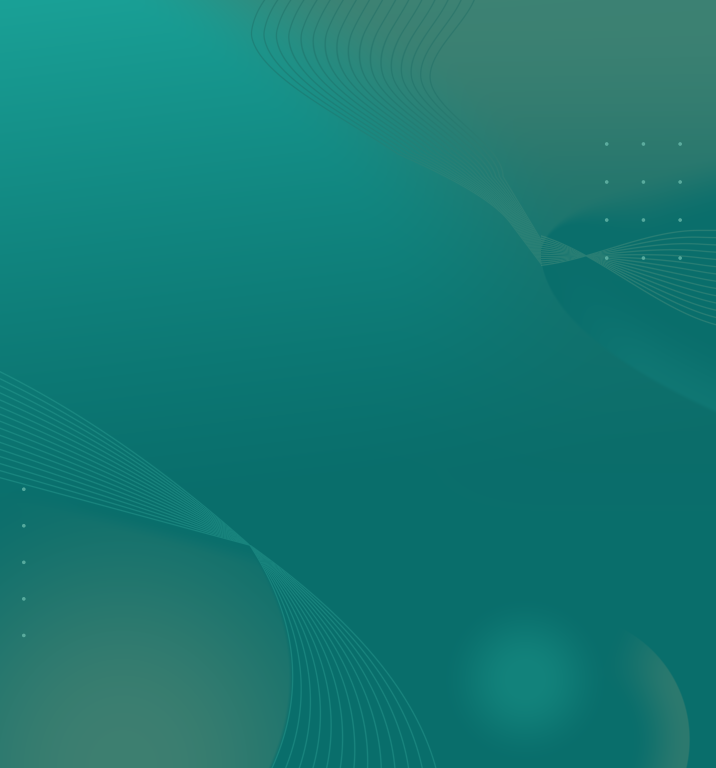
This background is drawn by a Shadertoy shader. Its source:

```glsl
const vec3 TEAL_LIGHT = vec3(0.10, 0.63, 0.59);
const vec3 TEAL_DEEP  = vec3(0.035, 0.43, 0.42);
const vec3 OLIVE      = vec3(0.25, 0.50, 0.44);
const vec3 OLIVE_DARK = vec3(0.08, 0.42, 0.40);
const vec3 TEAL_RIM   = vec3(0.07, 0.48, 0.465);
const vec3 ORB        = vec3(0.075, 0.52, 0.49);
const vec3 STRAND     = vec3(0.18, 0.64, 0.59);
const vec3 STRAND_DIM = vec3(0.11, 0.42, 0.39);
const vec3 STRAND_WARM = vec3(0.33, 0.58, 0.50);
const vec3 DOT        = vec3(0.42, 0.74, 0.68);

const float STRAND_HALF_WIDTH = 0.0005;
const float DOT_RADIUS = 0.0022;
const vec2 KNOT = vec2(0.3255, 0.71);       // where the lower ribbon pinches
const float RIBBON_JOIN = 0.704;            // where the upper ribbon turns
const vec2 ORB_CENTER = vec2(0.684, 0.885);
const vec2 DISC_CENTER = vec2(0.735, 0.963);
const float DISC_RADIUS = 0.163;

float pixel() { return 1.0 / iResolution.y; }

// Coverage of evenly spread strands between two edge curves a and b
float strands(float v, float a, float b, float count) {
    float gaps = count - 1.0;
    float span = b - a;
    span = abs(span) < 1e-5 ? 1e-5 : span;
    float k = round(clamp((v - a) / span, 0.0, 1.0) * gaps) / gaps;
    float slope = mix(fwidth(a), fwidth(b), k) / pixel();
    float d = abs(v - mix(a, b, k)) / sqrt(1.0 + slope * slope);
    return 1.0 - smoothstep(STRAND_HALF_WIDTH - 0.5 * pixel(), STRAND_HALF_WIDTH + pixel(), d);
}

// Coverage of a finite grid of round dots
float dots(vec2 p, vec2 first, vec2 spacing, vec2 count) {
    vec2 cell = clamp(round((p - first) / spacing), vec2(0.0), count - 1.0);
    float d = length(p - first - cell * spacing) - DOT_RADIUS;
    return 1.0 - smoothstep(-0.5 * pixel(), 0.7 * pixel(), d);
}

vec3 backdrop(vec2 p) {
    float fall = clamp((p.y + 0.12 * p.x) / 0.68, 0.0, 1.0);
    vec3 col = mix(TEAL_DEEP, TEAL_LIGHT, pow(1.0 - fall, 1.2));

    // Warm veil behind a soft curved edge
    float bend = 1.0 - p.y / 0.42;
    float edge = 0.545 - 0.345 * bend * bend;
    float veil = smoothstep(-0.05, 0.28, p.x - edge) * (1.0 - smoothstep(0.15, 0.75, p.y));
    return mix(col, mix(OLIVE, OLIVE_DARK, smoothstep(0.0, 0.45, p.y)), 0.92 * veil);
}

// Dark rounded bay at the right, lit along its lower rim
vec3 addBay(vec3 col, vec2 p) {
    float reach = sqrt(max(p.x - RIBBON_JOIN, 0.0));
    float fromTop = p.y - 0.33 + 0.28 * reach;
    float fromBottom = 0.33 + 0.44 * reach - p.y;
    float softness = mix(0.006, 0.09, smoothstep(0.70, 0.86, p.x));
    float inside = smoothstep(0.0, softness, fromTop) * smoothstep(0.0, 0.008, fromBottom);
    float rim = (1.0 - smoothstep(0.0, 0.10, fromBottom)) * smoothstep(0.72, 0.85, p.x);
    return mix(col, mix(TEAL_DEEP, TEAL_RIM, 0.7 * rim), 0.95 * inside);
}

vec3 addOrbAndDisc(vec3 col, vec2 p) {
    col = mix(col, ORB, 0.9 * (1.0 - smoothstep(0.015, 0.112, length(p - ORB_CENTER))));
    vec2 q = p - DISC_CENTER;
    float r = length(q);
    float inside = 1.0 - smoothstep(-pixel(), pixel(), r - DISC_RADIUS);
    float facing = smoothstep(0.4, 0.95, q.x / max(r, 0.001));
    return mix(col, OLIVE, 0.65 * inside * facing * smoothstep(0.085, DISC_RADIUS, r));
}

// Lower left ribbon, with a warm glow held under its edge
vec3 addLowerRibbon(vec3 col, vec2 p) {
    float x = p.x, drop = p.y - KNOT.y;
    float upper = 0.484 + 0.5 * x + 0.6 * x * x;
    float lower = 0.622 + 0.27 * x;
    float inner = KNOT.x + 0.65 * drop - 1.9 * drop * drop;
    float outer = KNOT.x + 1.4 * drop - 1.95 * drop * drop;

    float glow = 1.0 - smoothstep(0.03, 0.44, length((p - vec2(0.16, 1.0)) * vec2(1.1, 1.0)));
    float held = smoothstep(0.0, 0.03, p.y - lower) * smoothstep(-pixel(), 0.006, inner - x);
    col = mix(col, OLIVE, 0.95 * glow * held);

    float left = strands(p.y, upper, lower, 16.0) * step(x, KNOT.x);
    float right = strands(x, inner, outer, 13.0) * step(KNOT.y, p.y);
    return mix(col, STRAND, 0.42 * max(left, right));
}

// Upper ribbon: hangs from the top, then twists away to the right
vec3 addUpperRibbon(vec3 col, vec2 p) {
    float y = p.y, lift = max(0.05 - y, 0.0);
    float nearEdge = 0.327 + 7.0 * lift * lift + 0.27 * smoothstep(0.04, 0.29, y) + 0.75 * max(y - 0.2, 0.0);
    float farEdge = 0.622 - 0.062 * smoothstep(-0.02, 0.1, y) + 0.095 * smoothstep(0.1, 0.23, y)
                  + 0.6 * max(y - 0.23, 0.0);
    float falling = mix(0.300, 0.428, smoothstep(0.66, 0.97, p.x));
    float rising = mix(0.347, 0.300, smoothstep(0.68, 0.91, p.x));

    float hang = strands(p.x, nearEdge, farEdge, 17.0) * step(p.x, RIBBON_JOIN) * step(y, 0.347);
    float twist = strands(y, falling, rising, 14.0) * step(RIBBON_JOIN, p.x);
    vec3 hangColor = mix(STRAND_DIM, STRAND_WARM, smoothstep(0.12, 0.30, y));
    col = mix(col, hangColor, mix(0.45, 0.32, smoothstep(0.1, 0.2, y)) * hang);
    return mix(col, STRAND_WARM, 0.42 * twist);
}

void mainImage(out vec4 fragColor, in vec2 fragCoord) {
    // Height-based units, measured down from the top left
    vec2 p = vec2(fragCoord.x, iResolution.y - fragCoord.y) / iResolution.y;
    vec3 col = addBay(backdrop(p), p);
    col = addOrbAndDisc(col, p);
    col = addLowerRibbon(col, p);
    col = addUpperRibbon(col, p);
    float marks = dots(p, vec2(0.790, 0.1875), vec2(0.0478, 0.0495), vec2(3.0, 4.0));
    marks = max(marks, dots(p, vec2(0.031, 0.637), vec2(0.0478, 0.0476), vec2(1.0, 5.0)));
    fragColor = vec4(mix(col, DOT, 0.75 * marks), 1.0);
}
```
